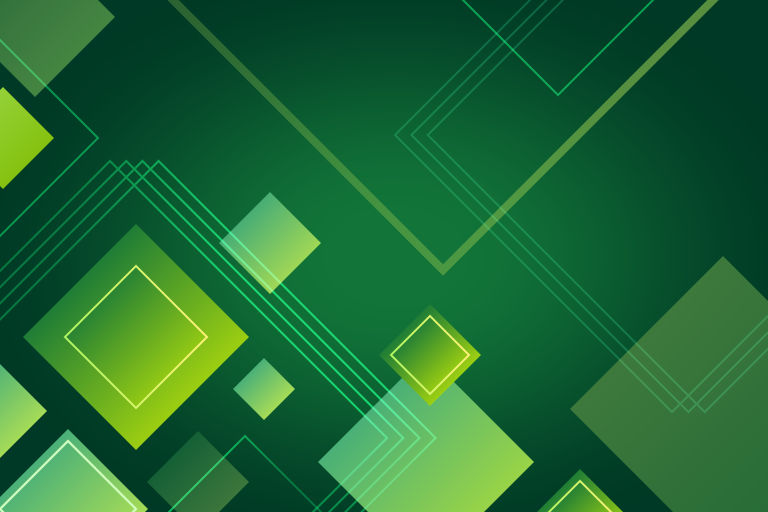
Write a Shadertoy shader that draws this background.

```glsl
// Layered green diamonds, thin tilted frames and a broad chevron on a
// glowing green ground. Every shape is a box turned by 45 degrees, filled
// with a diagonal gradient or drawn as a stroke, on a 768 x 512 unit canvas.

const vec2 CANVAS = vec2(768.0, 512.0);
const vec3 GLOW = vec3(0.070, 0.455, 0.220);
const vec3 SHADE = vec3(0.0, 0.225, 0.145);
const vec3 FOREST = vec3(0.12, 0.49, 0.21);
const vec3 LIME = vec3(0.61, 0.81, 0.07);
const vec3 MINT = vec3(0.29, 0.69, 0.47);
const vec3 PEAR = vec3(0.65, 0.86, 0.34);
const vec3 MOSS = vec3(0.26, 0.49, 0.24);
const vec3 NEON = vec3(0.05, 0.73, 0.30);

// Signed distance to a box turned by 45 degrees; reach is its half size
// measured along x+y and x-y, so equal values give a diamond.
float tiltedBox(vec2 p, vec2 center, vec2 reach) {
    vec2 q = p - center;
    vec2 d = abs(vec2(q.x + q.y, q.x - q.y)) - reach;
    return max(d.x, d.y) * 0.70711;
}

float diamond(vec2 p, vec2 center, float radius) {
    return tiltedBox(p, center, vec2(radius));
}

// Antialiased coverage of a filled shape and of its outline
float cover(float d, float pixel) {
    return clamp(0.5 - d / pixel, 0.0, 1.0);
}

float stroke(float d, float width, float pixel) {
    return cover(abs(d) - 0.5 * width, pixel);
}

// Diamond shaded from its upper left edge to its lower right edge
vec3 tile(vec3 base, vec2 p, vec2 center, float radius,
          vec3 from, vec3 to, float opacity, float pixel) {
    vec2 q = p - center;
    float t = clamp(0.5 + 0.5 * (q.x - q.y) / radius, 0.0, 1.0);
    float mask = cover(diamond(p, center, radius), pixel);
    return mix(base, mix(from, to, t), mask * opacity);
}

// Lime diamond with a smaller shaded diamond and a pale frame inside
vec3 framedTile(vec3 base, vec2 p, vec2 center, float radius,
                float inner, float pixel) {
    vec3 col = tile(base, p, center, radius, FOREST, LIME, 1.0, pixel);
    col = tile(col, p, center, inner, FOREST, LIME, 0.6, pixel);
    float t = clamp(0.5 + 0.5 * (p.x - center.x) / inner, 0.0, 1.0);
    vec3 frame = mix(vec3(0.70, 0.97, 0.38), vec3(1.0, 0.95, 0.48), t);
    return mix(col, frame, stroke(diamond(p, center, inner), 2.0, pixel));
}

// Light added without clipping
vec3 screen(vec3 base, vec3 light) {
    return 1.0 - (1.0 - base) * (1.0 - light);
}

vec3 background(vec2 p) {
    float d = length((p - vec2(395.0, 255.0)) / vec2(430.0, 305.0));
    return mix(GLOW, SHADE, smoothstep(0.12, 1.0, d));
}

void mainImage(out vec4 fragColor, in vec2 fragCoord) {
    vec2 p = fragCoord / iResolution.xy * CANVAS;
    float pixel = CANVAS.y / iResolution.y;
    vec3 col = background(p);

    // Broad chevron, stronger toward the right
    float arm = stroke(diamond(p, vec2(443.0, 512.0), 270.0), 8.0, pixel);
    float armFade = mix(0.32, 0.65, smoothstep(170.0, 715.0, p.x));
    col = mix(col, vec3(0.53, 0.74, 0.30), arm * armFade);

    // Muted diamonds
    col = tile(col, p, vec2(35.0, 495.0), 80.0, vec3(0.20, 0.44, 0.24), MOSS * 1.1, 0.95, pixel);
    col = tile(col, p, vec2(723.0, 103.0), 153.0, MOSS, vec3(0.17, 0.44, 0.22), 0.92, pixel);
    col = tile(col, p, vec2(198.0, 30.0), 51.0, vec3(0.09, 0.39, 0.22), MOSS, 0.9, pixel);

    // Pale diamonds
    col = tile(col, p, vec2(270.0, 269.0), 51.0, MINT, PEAR, 0.96, pixel);
    col = tile(col, p, vec2(264.0, 123.0), 31.0, MINT, PEAR, 1.0, pixel);
    col = tile(col, p, vec2(-4.0, 101.0), 51.0, MINT, PEAR, 1.0, pixel);
    col = tile(col, p, vec2(426.0, 50.0), 108.0, MINT, vec3(0.60, 0.83, 0.28), 1.0, pixel);
    col = tile(col, p, vec2(68.0, 3.0), 80.0, MINT, PEAR, 1.0, pixel);
    float paleFrame = stroke(diamond(p, vec2(68.0, 3.0), 68.0), 2.2, pixel);
    col = mix(col, vec3(0.82, 1.0, 0.75), paleFrame);

    // Four nested frames at the left, brightest along their long side
    float nested = 0.0;
    for (int i = 0; i < 4; i++) {
        vec2 center = vec2(48.5 + 16.2 * float(i), 12.5);
        nested = max(nested, stroke(tiltedBox(p, center, vec2(400.0, 277.0)), 2.1, pixel));
    }
    float nestedFade = mix(0.42, 1.0, smoothstep(60.0, 260.0, p.x));
    nestedFade *= mix(0.55, 1.0, smoothstep(40.0, 110.0, p.y));
    col = screen(col, NEON * nested * nestedFade);

    // Three faint frames at the right
    float faint = 0.0;
    for (int i = 0; i < 3; i++) {
        vec2 center = vec2(733.5 + 16.4 * float(i), 438.5);
        faint = max(faint, stroke(tiltedBox(p, center, vec2(400.0, 277.0)), 2.0, pixel));
    }
    col = screen(col, vec3(0.05, 0.22, 0.13) * faint);

    // Single diamond outlines running off the canvas
    float lone = stroke(diamond(p, vec2(0.0, 374.0), 98.0), 2.0, pixel) * 0.65;
    lone += stroke(diamond(p, vec2(558.0, 512.0), 95.0), 2.0, pixel) * 0.72;
    lone += stroke(diamond(p, vec2(245.0, 0.0), 76.0), 2.0, pixel) * mix(0.9, 0.4, smoothstep(200.0, 300.0, p.x));
    col = screen(col, NEON * min(lone, 1.0));

    // Lime diamonds on top
    col = tile(col, p, vec2(3.0, 374.0), 51.0, vec3(0.58, 0.82, 0.22), vec3(0.52, 0.76, 0.06), 1.0, pixel);
    col = framedTile(col, p, vec2(136.0, 175.0), 113.0, 71.0, pixel);
    col = framedTile(col, p, vec2(430.0, 157.0), 51.0, 39.0, pixel);
    col = framedTile(col, p, vec2(580.0, -8.0), 51.0, 39.0, pixel);

    fragColor = vec4(col, 1.0);
}
```
